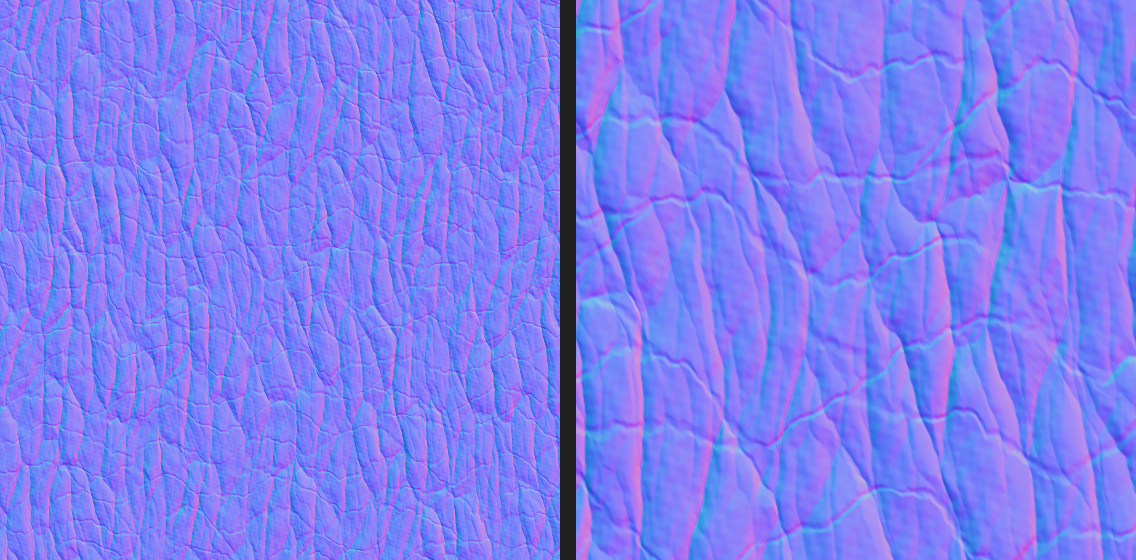
Left, the full canvas; right, a detail of the centre.
Give the GLSL for this texture map, as a WebGL 2 fragment shader.

```glsl
#version 300 es
precision highp float;

// Tangent-space normal map of bark: tall, leaning plates split by grooves.
// Stretched cellular noise gives the plates and cracks, layered sines the
// rough grain; the slope of that height field is coded as colour.

uniform vec2 u_resolution;
out vec4 fragColor;

vec2 hash2(vec2 cell) {
    vec2 k = vec2(dot(cell, vec2(127.1, 311.7)), dot(cell, vec2(269.5, 183.3)));
    return fract(sin(k) * 43758.5453);
}

// Two channels of layered sines, each octave turned and bent by the last
vec2 grain(vec2 p) {
    mat2 turn = 1.9 * mat2(0.8, 0.6, -0.6, 0.8);
    vec2 sum = vec2(0.0);
    float amplitude = 1.0;
    for (int i = 0; i < 5; i++) {
        sum += amplitude * sin(p + 1.3 * sin(p.yx + 2.0));
        p = turn * p + 1.7;
        amplitude *= 0.55;
    }
    return sum;
}

// Cellular noise with leaning cells: x = gap to the border, y = cell value,
// z = sideways offset from the cell centre
vec3 leaningCells(vec2 p, float lean) {
    vec2 base = floor(p);
    float nearest = 9.0, second = 9.0, value = 0.0, side = 0.0;
    for (int j = -1; j <= 1; j++) {
        for (int i = -2; i <= 2; i++) {
            vec2 cell = base + vec2(i, j);
            vec2 seed = hash2(cell);
            vec2 d = p - cell - 0.05 - 0.9 * seed;
            float random = hash2(cell + 57.0).x;
            d.x += lean * (random - 0.5) * d.y;
            float dist = length(d);
            if (dist < nearest) {
                second = nearest;
                nearest = dist;
                value = hash2(cell + 91.0).y;
                side = d.x;
            } else {
                second = min(second, dist);
            }
        }
    }
    return vec3(second - nearest, value, side);
}

// Domed plates that fall to zero at their borders, each tilted a little
float plates(vec2 p) {
    vec3 c = leaningCells(p, 1.1);
    float dome = 1.0 - exp(-3.2 * c.x);
    return dome * (0.6 + 0.75 * c.y + 0.5 * c.z * (fract(c.y * 7.0) - 0.5));
}

float barkHeight(vec2 p) {
    vec2 rough = grain(p * vec2(70.0, 45.0));

    // Slow sway of the fibres, then ragged borders
    vec2 q = p;
    q.x += 0.010 * sin(9.0 * p.y + 5.0 * p.x) + 0.005 * sin(23.0 * p.y - 17.0 * p.x + 1.0);
    q.y += 0.018 * sin(31.0 * p.x + 2.0 * sin(7.0 * p.y));
    q += rough * vec2(0.0016, 0.0045);

    // Large plates, slivers on top of them, thin cross cracks
    float height = 0.0045 * plates(q * vec2(27.0, 7.0));
    height += 0.0012 * plates(q * vec2(51.0, 13.0) + 40.0);
    float crackGap = leaningCells(q * vec2(9.0, 17.0) + 80.0, 0.4).x;
    height += 0.0008 * smoothstep(0.0, 0.12, crackGap);

    return height + 0.0005 * rough.x + 0.0002 * rough.y;
}

void main() {
    vec2 p = gl_FragCoord.xy / min(u_resolution.x, u_resolution.y);

    // Central differences over a narrow span also soften the borders
    vec2 e = vec2(0.001, 0.0);
    vec2 slope = vec2(barkHeight(p + e.xy) - barkHeight(p - e.xy),
                      barkHeight(p + e.yx) - barkHeight(p - e.yx)) / (2.0 * e.x);

    vec3 normal = normalize(vec3(-slope, 1.0));
    vec3 color = 0.5 + 0.5 * normal;
    color.b *= 0.98;
    fragColor = vec4(color, 1.0);
}
```
